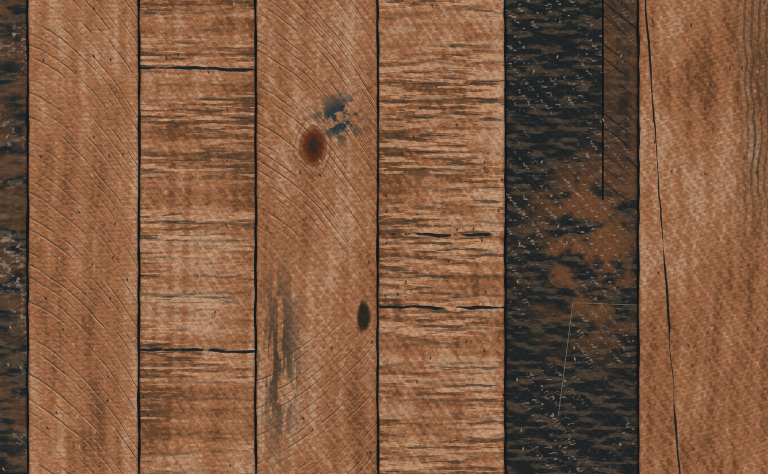
This texture is drawn by a WebGL 1 fragment shader. Its source:

```glsl
precision highp float;
uniform vec2 u_resolution;
vec3 col;

void paint(vec3 c, float amount) {
  col = mix(col, c, clamp(amount, 0.0, 1.0));
}

float hash(vec2 p) {
  return fract(sin(dot(p, vec2(127.1, 311.7))) * 43758.5);
}

float noise(vec2 p) {
  vec2 i = floor(p), f = fract(p);
  f = f * f * (3.0 - 2.0 * f);
  return mix(mix(hash(i), hash(i + vec2(1, 0)), f.x),
             mix(hash(i + vec2(0, 1)), hash(i + 1.0), f.x), f.y);
}

float fbm(vec2 p) {
  float sum = 0.0, amp = 0.53;
  for (int i = 0; i < 4; i++) {
    sum += amp * noise(p);
    p = p * 2.03 + 17.3;
    amp *= 0.5;
  }
  return sum;
}

// Antialiased stroke of half-width w
float stroke(float d, float w) {
  float aa = 0.7 / u_resolution.x;
  return 1.0 - smoothstep(w - aa, w + aa, abs(d));
}

float segment(vec2 p, vec2 a, vec2 b) {
  vec2 v = b - a;
  return length(p - a - v * clamp(dot(p - a, v) / dot(v, v), 0.0, 1.0));
}

// Soft spot, solid to radius a and gone at b
float spot(vec2 v, float a, float b) {
  return 1.0 - smoothstep(a, b, length(v));
}

// Left edge of board i + 1; each board is slightly wider than the last
float boardEdge(float i) {
  return 0.036 + 0.145 * i + 0.0035 * i * (i - 1.0);
}

// Broken saw marks along lines of equal phase
float sawMarks(float phase, vec2 p, float pitch) {
  float k = phase / pitch + 0.7 * fbm(p * 16.0);
  float row = floor(k);
  float groove = 1.0 - smoothstep(0.02, 0.13, abs(fract(k) - 0.5));
  return groove * (0.4 + 0.6 * hash(vec2(row, 3))) * smoothstep(0.3, 0.6, fbm(p * 30.0 + row));
}

void main() {
  vec2 p = gl_FragCoord.xy / u_resolution.x;
  vec3 black = vec3(0.13, 0.145, 0.15), shadow = vec3(0.29, 0.245, 0.2);
  vec3 umber = vec3(0.43, 0.28, 0.18), sienna = vec3(0.61, 0.4, 0.265);
  vec3 honey = vec3(0.71, 0.55, 0.425), dust = vec3(0.52, 0.45, 0.39);

  // Locate the board and its nearest seam
  float x = p.x + 0.0015 * (fbm(vec2(p.y * 20.0, 2)) - 0.5);
  float id = 0.0, gap = 1.0;
  for (int i = 0; i < 6; i++) {
    float e = boardEdge(float(i));
    id += step(e, x);
    gap = min(gap, abs(x - e));
  }
  float d = x - boardEdge(id - 1.0);
  bool banded = id == 2.0 || id == 4.0;

  // Base grain and broad stains
  vec2 q = p + id * 7.3;
  float grain = fbm(q * vec2(110, 9) + 2.0 * noise(q * 7.0));
  float grit = fbm(q * vec2(230, 290));
  float tone = 0.7 * fbm(q * vec2(14, 6)) + 0.5 * grain + 0.5 * grit - 0.3;
  if (banded) tone += 0.8 * (fbm(q * vec2(6, 75)) - 0.5);
  col = mix(umber, sienna, smoothstep(0.15, 0.48, tone));
  paint(honey, smoothstep(0.46, 0.8, tone));

  // Curved or straight saw marks with lit lower lips
  float marks = 0.0, lips = 0.0;
  if (id == 1.0 || id == 3.0) {
    float phase = p.y + 0.45 * d + 4.0 * d * d, pitch = 0.016, amount = 1.0;
    if (id == 3.0) {
      if (p.y < 0.22) phase = p.y - 0.4 * d - 2.5 * d * d;
      pitch = 0.012;
      amount = smoothstep(0.01, 0.1, abs(p.y - 0.24));
    }
    marks = amount * sawMarks(phase, q, pitch);
    lips = amount * sawMarks(phase + 0.0025, q, pitch);
  } else if (banded) {
    float chatter = fbm(q * vec2(24, 260));
    float rough = smoothstep(0.3, 0.6, fbm(q * vec2(8, 28)));
    marks = rough * smoothstep(0.54, 0.66, chatter) + 0.7 * sawMarks(p.y, q, 0.023);
    lips = 1.3 * rough * smoothstep(0.42, 0.32, chatter);
  }
  paint(honey * 1.1, 0.55 * lips);
  paint(shadow, 0.75 * marks);

  // Long cuts across the banded boards
  if (banded) {
    float y = p.y + 0.006 * (fbm(vec2(p.x * 40.0, id)) - 0.5);
    vec2 cut = id == 2.0 ? vec2(0.161, 0.528) : vec2(0.216, 0.311);
    float cuts = stroke(min(abs(y - cut.x), abs(y - cut.y)), 0.0004 + 0.002 * noise(p * vec2(60, 9)));
    paint(black, cuts * smoothstep(0.3, 0.5, fbm(p * vec2(60, 9))));
  }

  // Knots, blue stain and smoky streak
  if (id == 3.0) {
    vec2 k = (p - vec2(0.408, 0.426)) * mat2(1.17, -0.27, 0.42, 0.75);
    k *= 0.75 + 0.5 * fbm(p * 60.0);
    paint(umber, 0.6 * smoothstep(0.3, 0.9, sin(length(k) * 700.0)) * spot(k, 0.02, 0.05));
    paint(vec3(0.38, 0.19, 0.11), spot(k, 0.012, 0.024));
    paint(black, 0.7 * spot(k, 0.003, 0.014));
    float stain = spot(p - vec2(0.443, 0.463), 0.005, 0.045);
    paint(vec3(0.2, 0.225, 0.23), 1.2 * stain * smoothstep(0.38, 0.6, fbm(p * 90.0)));
    vec2 s = (p - vec2(0.474, 0.204)) * vec2(1, 0.5) * (0.5 + grain);
    paint(shadow * 0.65, spot(s, 0.006, 0.011));
    float streak = spot((p - vec2(0.363, 0.15)) * vec2(1, 0.25), 0.0, 0.045);
    paint(shadow, streak * smoothstep(0.4, 0.62, fbm(p * vec2(170, 28))));
  }

  // Charred boards with worn brown patches and pale flecks
  if (id == 0.0 || id == 5.0) {
    float worn = id == 0.0 ? 0.5 : spot((p - vec2(0.765, 0.29)) * vec2(1.3, 0.75), 0.03, 0.15);
    col = mix(black, shadow, smoothstep(0.35, 0.65, fbm(q * vec2(50, 200))));
    paint(umber, worn * smoothstep(0.35, 0.6, fbm(q * vec2(35, 45))));
    float flecks = smoothstep(0.5, 0.75, fbm(q * vec2(170, 260)));
    paint(dust, flecks * smoothstep(0.35, 0.6, fbm(q * 18.0)));
    float strip = step(0.785, p.x) * step(0.357, p.y);
    paint(umber, 0.45 * strip * grain * 2.0);
    paint(black, strip * sawMarks(p.y + 0.8 * p.x, q, 0.018));
    paint(black * 0.5, stroke(p.x - 0.785, 0.001) * step(0.357, p.y));
    vec2 corner = vec2(0.746, 0.223);
    float scratch = min(segment(p, corner, vec2(0.727, 0.077)), segment(p, corner, vec2(0.83, 0.22)));
    paint(dust, 0.8 * stroke(scratch, 0.0005));
  }

  // Crack and wavy heartwood on the last board
  if (id == 6.0) {
    float crack = p.x - 0.887 + 0.073 * p.y + 0.004 * fbm(vec2(p.y * 25.0, 4));
    paint(black, stroke(crack, 0.0016 * noise(p * 30.0)));
    float heart = smoothstep(0.955, 0.99, p.x + 0.02 * noise(p * 14.0)) * smoothstep(0.25, 0.4, p.y);
    float rings = smoothstep(0.0, 0.8, sin(p.x * 700.0 + 14.0 * fbm(p * 18.0)));
    paint(shadow, heart * (0.2 + 0.6 * rings) * (0.4 + grain));
  }

  // Scattered nicks, fine texture and seams
  vec2 cell = floor(p * 45.0);
  vec2 local = fract(p * 45.0) - 0.2 - 0.6 * vec2(hash(cell), hash(cell + 9.0));
  local.x += local.y * (hash(cell + 2.0) - 0.5);
  float nick = step(0.84, hash(cell + 4.0)) * stroke(length(local * vec2(1, 0.5)) / 45.0, 0.001);
  paint(mix(black, honey * 1.1, step(0.5, hash(cell + 6.0))), 0.8 * nick);
  col *= 0.82 + 0.36 * fbm(q * vec2(280, 420));
  col *= 0.75 + 0.25 * smoothstep(0.0, 0.005, gap);
  paint(black * 0.6, stroke(gap, 0.0007 + 0.0014 * noise(vec2(p.y * 60.0, id))));
  gl_FragColor = vec4(col, 1);
}
```
